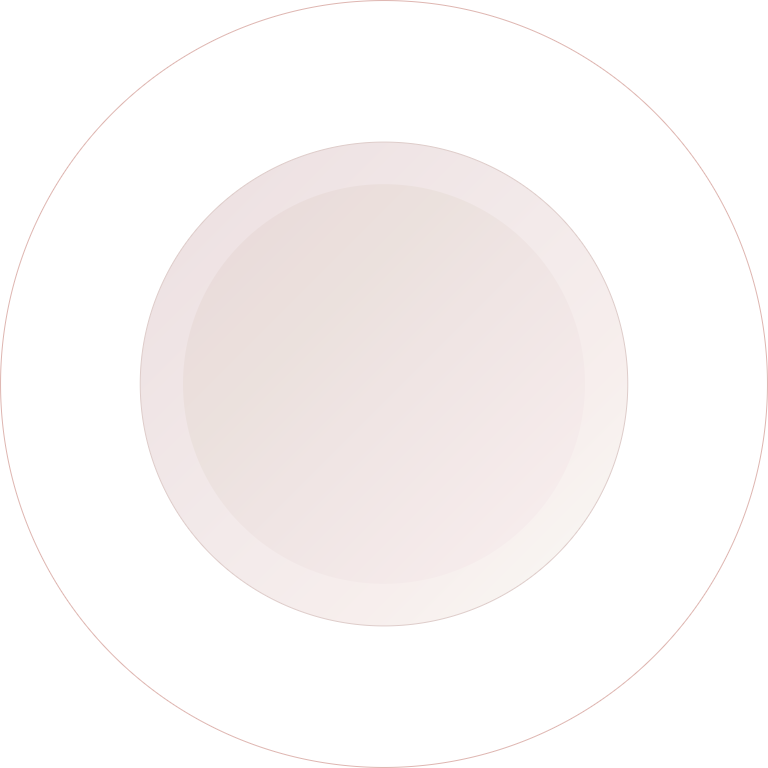
Give the GLSL for this background, as a WebGL 2 fragment shader.

```glsl
#version 300 es
precision highp float;
// Two pale rose discs, one inside the other, on white within a thin outer ring.
// Each disc is an ellipse distance filled with a diagonal gradient of four
// colours; the thin outlines are measured from the same distances.

uniform vec2 u_resolution;
out vec4 fragColor;

const vec3 WHITE = vec3(1.0);
const vec3 OUTER_LINE = vec3(0.87, 0.71, 0.69);
const vec3 DISC_LINE = vec3(0.87, 0.80, 0.79);
const float LINE_WIDTH = 0.0013;

// First-order signed distance to an axis-aligned ellipse, negative inside.
float ellipseDistance(vec2 p, vec2 radii) {
  float k = length(p / radii);
  float slope = length(p / (radii * radii));
  return k * (k - 1.0) / max(slope, 1e-4);
}

// Share of a pixel that lies inside an edge.
float fillCoverage(float dist, float pixel) {
  return clamp(0.5 - dist / pixel, 0.0, 1.0);
}

// Share of a pixel covered by a line centred on an edge.
float lineCoverage(float dist, float width, float pixel) {
  return fillCoverage(dist - 0.5 * width, pixel)
       - fillCoverage(dist + 0.5 * width, pixel);
}

// Four colours at the positions given by stops.
vec3 gradient(float t, vec4 stops, vec3 a, vec3 b, vec3 c, vec3 d) {
  vec3 s = clamp((t - stops.xyz) / (stops.yzw - stops.xyz), 0.0, 1.0);
  return a + (b - a) * s.x + (c - b) * s.y + (d - c) * s.z;
}

void main() {
  float size = min(u_resolution.x, u_resolution.y);
  float pixel = 1.0 / size;
  vec2 p = (gl_FragCoord.xy - 0.5 * u_resolution) / size;

  // Position along the diagonal, from upper left to lower right.
  float diagonal = dot(p, vec2(1.0, -1.0)) * inversesqrt(2.0);

  float ringDist = ellipseDistance(p, vec2(0.4993));
  float discDist = ellipseDistance(p, vec2(0.3174, 0.3150));
  float coreDist = ellipseDistance(p, vec2(0.2617, 0.2602));

  vec3 discColor = gradient(diagonal, vec4(-0.317, 0.0, 0.2, 0.317),
    vec3(0.933, 0.886, 0.890), vec3(0.953, 0.918, 0.918),
    vec3(0.969, 0.935, 0.929), vec3(0.973, 0.957, 0.945));
  vec3 coreColor = gradient(diagonal, vec4(-0.26, -0.12, 0.0, 0.26),
    vec3(0.918, 0.863, 0.859), vec3(0.922, 0.882, 0.867),
    vec3(0.937, 0.894, 0.890), vec3(0.965, 0.925, 0.925));

  // Layers from back to front.
  vec3 color = WHITE;
  color = mix(color, OUTER_LINE, lineCoverage(ringDist, LINE_WIDTH, pixel));
  color = mix(color, discColor, fillCoverage(discDist, pixel));
  color = mix(color, DISC_LINE, lineCoverage(discDist, LINE_WIDTH, pixel));
  color = mix(color, coreColor, fillCoverage(coreDist, pixel));

  fragColor = vec4(color, 1.0);
}
```
